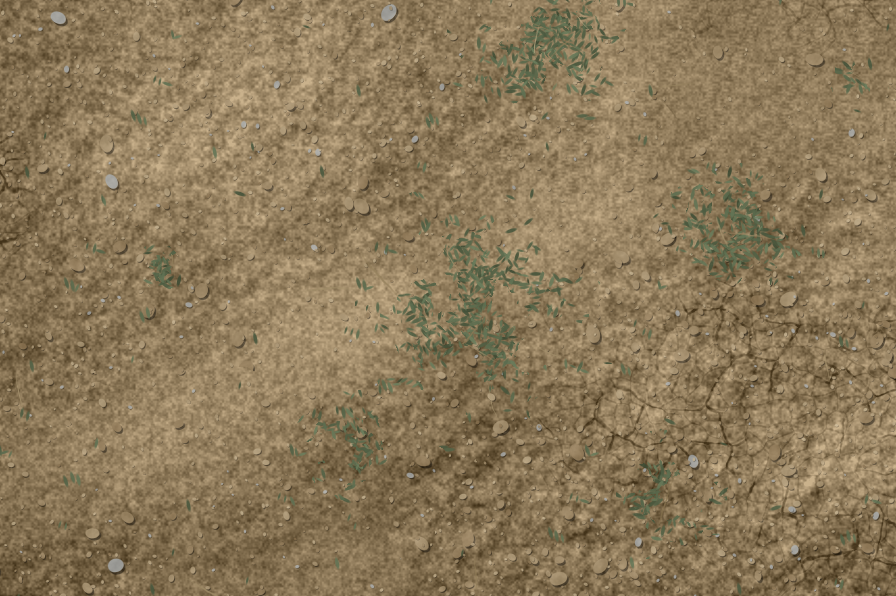
Give the GLSL for this texture, as a WebGL 2 fragment shader.

```glsl
#version 300 es
precision highp float;
// Dry, cracked earth with faint diagonal ruts, pebbles, straw and low weeds.
// Soil tone is layered value noise; cracks are Voronoi borders; stones, leaves
// and straws are jittered ellipses whose density follows noise and clump masks.
uniform vec2 u_resolution;
out vec4 outColor;

float hash(vec2 p) {
  return fract(sin(dot(p, vec2(127.1, 311.7))) * 43758.5);
}

vec2 hash2(vec2 p) {
  return vec2(hash(p), hash(p + 57.3));
}

float noise(vec2 p) {
  vec2 i = floor(p), f = fract(p);
  f = f * f * (3.0 - 2.0 * f);
  return mix(mix(hash(i), hash(i + vec2(1, 0)), f.x),
             mix(hash(i + vec2(0, 1)), hash(i + vec2(1, 1)), f.x), f.y);
}

float fbm(vec2 p) {
  float sum = 0.0, amp = 0.5;
  for (int i = 0; i < 5; i++) {
    sum += amp * noise(p);
    p = mat2(1.6, 1.2, -1.2, 1.6) * p + 7.7;
    amp *= 0.5;
  }
  return sum / 0.97;
}

// Distance to the border between the two nearest cell centres.
float crackDistance(vec2 p) {
  vec2 cell = floor(p), near = vec2(9.0), next = vec2(9.0);
  for (int y = -1; y <= 1; y++)
  for (int x = -1; x <= 1; x++) {
    vec2 id = cell + vec2(x, y);
    vec2 r = id + 0.1 + 0.8 * hash2(id) - p;
    if (dot(r, r) < dot(near, near)) { next = near; near = r; }
    else if (dot(r, r) < dot(next, next)) next = r;
  }
  return dot(0.5 * (near + next), normalize(next - near));
}

// Randomly turned ellipses, one per cell at most: x = coverage, y = random tone.
vec2 scatter(vec2 p, float size, vec2 radii, float density, float seed) {
  vec2 cell = floor(p / size), result = vec2(0.0);
  for (int y = -1; y <= 1; y++)
  for (int x = -1; x <= 1; x++) {
    vec2 id = cell + vec2(x, y), key = id + seed * 13.7;
    if (hash(key + 3.1) > density) continue;
    float turn = 6.2832 * hash(key + 8.9);
    vec2 q = p - (id + hash2(key)) * size;
    q = mat2(cos(turn), -sin(turn), sin(turn), cos(turn)) * q;
    vec2 r = radii * mix(0.55, 1.2, hash(key + 21.7));
    float d = (length(q / r) - 1.0) * r.y;
    float cover = clamp(0.5 - d * u_resolution.y, 0.0, 1.0);
    if (cover > result.x) result = vec2(cover, hash(key + 34.3));
  }
  return result;
}

// Weed clumps: one large in the middle, smaller ones stepped around it.
float weedDensity(vec2 p, float aspect) {
  float sum = 0.0;
  for (int i = 0; i < 7; i++) {
    float k = float(i);
    vec2 centre = fract(vec2(0.53, 0.48) + k * vec2(0.215, 0.69)) * vec2(aspect, 1.0);
    float radius = 0.07 + 0.04 * cos(1.2 * k) + (i == 0 ? 0.05 : 0.0);
    vec2 q = (p - centre) / radius;
    sum += exp(-2.0 * dot(q, q));
  }
  return min(sum, 1.0);
}

void main() {
  vec2 p = gl_FragCoord.xy / u_resolution.y;
  vec2 warp = vec2(fbm(p * 9.0), fbm(p * 9.0 + 40.0)) - 0.5;

  // Ruts: u runs along them, v across; the smooth one is pale.
  float u = dot(p, vec2(0.89, 0.45)), v = dot(p, vec2(-0.45, 0.89));
  float across = (v - 0.14 + 0.1 * warp.x) / 0.13;
  float rut = exp(-across * across);
  float rough = (1.0 - 0.75 * rut) * smoothstep(0.25, 0.65, fbm(p * 3.0 + 5.0));
  float right = smoothstep(0.15, -0.35, v);

  // Soil tone: broad patches, streaks, lit lumps and fine grain.
  float tone = 0.53 + 0.13 * rut - 0.08 * right;
  tone += 0.7 * (fbm(p * 4.0) - 0.5) + 0.5 * (fbm(vec2(u * 1.5, v * 7.0)) - 0.5);
  float lump = fbm(p * 26.0) - fbm(p * 26.0 + vec2(0.18, -0.22));
  tone += lump * (0.4 + 0.9 * rough + 0.5 * right);
  tone += (0.42 + 0.2 * rough) * (noise(p * 165.0) - 0.5) + 0.4 * (noise(p * 310.0) - 0.5);

  // Cracks in dried patches, with finer ones inside.
  float dried = smoothstep(0.46, 0.62, fbm(p * 2.6 + 11.3)) * (1.0 - 0.8 * rut);
  float wide = crackDistance(p * 15.0 + 1.1 * warp) / 15.0;
  float fine = crackDistance(p * 31.0 + 1.6 * warp + 9.0) / 31.0;
  float broken = smoothstep(0.25, 0.6, noise(p * 22.0));
  tone -= 0.55 * dried * broken * smoothstep(0.0036, 0.0006, wide);
  tone -= 0.25 * dried * smoothstep(0.0028, 0.0004, fine);

  float clump = weedDensity(p + 0.05 * warp, u_resolution.x / u_resolution.y);
  tone -= 0.12 * clump;
  vec3 color = mix(vec3(0.38, 0.31, 0.20), vec3(0.71, 0.62, 0.48), clamp(tone, -0.35, 1.25));

  // Stones from clods to specks, each with a shadow to its lower right.
  for (int i = 0; i < 3; i++) {
    float k = float(i), scale = exp2(-k);
    vec2 radii = vec2(0.013, 0.0095) * scale;
    float density = (0.1 + 0.06 * k) * (0.4 + rough) + 0.22 * right * scale;
    vec2 q = p + 0.012 * scale * warp;
    float shade = scatter(q + vec2(-0.3, 0.4) * radii.y, 0.06 * scale, radii, density, k).x;
    vec2 stone = scatter(q, 0.06 * scale, radii, density, k);
    color *= 1.0 - 0.4 * shade * (1.0 - stone.x);
    vec3 stoneColor = mix(vec3(0.57, 0.48, 0.35), vec3(0.77, 0.70, 0.57), stone.y * (0.6 + 0.2 * k));
    if (stone.y > 0.93) stoneColor = vec3(0.66, 0.67, 0.67);
    color = mix(color, stoneColor + 0.25 * lump, 0.85 * stone.x);
  }

  // Leaves in overlapping layers, darkest at the bottom, then dry straw.
  float leafy = clump * smoothstep(0.22, 0.6, noise(p * 19.0 + 3.0 * warp));
  for (int i = 0; i < 4; i++) {
    float k = float(i);
    vec2 leaf = scatter(p + 0.004 * k, 0.014, vec2(0.0085, 0.0027), leafy * 0.95, 20.0 + k);
    vec3 leafColor = mix(vec3(0.23, 0.28, 0.19), vec3(0.43, 0.50, 0.37), 0.17 * k + 0.5 * leaf.y);
    color = mix(color, leafColor, 0.9 * leaf.x);
  }
  vec2 straw = scatter(p + 0.03 * warp, 0.05, vec2(0.032, 0.0013), 0.025 + 0.4 * clump, 31.0);
  color = mix(color, mix(vec3(0.50, 0.42, 0.28), vec3(0.78, 0.71, 0.56), straw.y), 0.75 * straw.x);

  outColor = vec4(color, 1.0);
}
```
